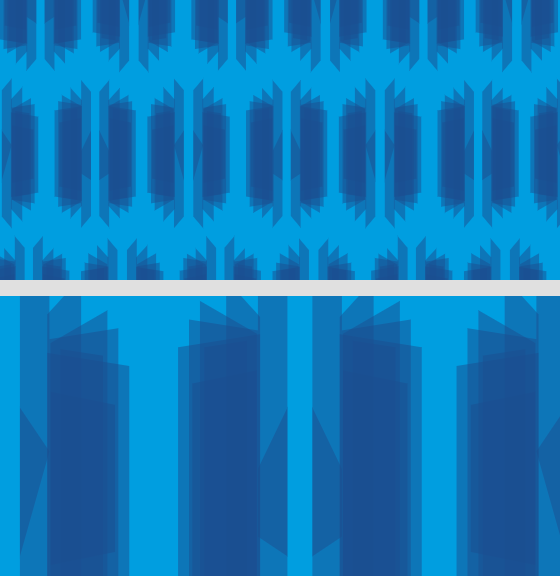
Top, the full canvas; bottom, a detail of the centre.
This pattern is drawn by a Shadertoy shader. Its source:

```glsl
// Staggered rows of mirrored blue motifs, each built from translucent slanted panes.
// Space folds into rows and pairs of columns, then around each motif's vertical axis;
// the panes are trapezoids blended one over another, their heights varied by layered sines.

// Lengths are in units of 1/384 of the canvas height.
const float UNITS_HIGH = 384.0;
const float ROW_HEIGHT = 215.0;
const float ROW_CENTRE = 173.0;      // centre of row zero
const float PAIR_WIDTH = 262.6;      // two neighbouring motifs
const float PAIR_START = -4.0;       // axis of the first motif in row zero
const float TWIN_OFFSET = 134.5;     // axis of the second motif in a pair
const float ROW_SHIFT = -83.0;       // sideways stagger of the adjacent rows
const float ROW_SKEW = 8.0;          // difference between upward and downward stagger
const float HEIGHT_JITTER = 3.5;
const float OPACITY = 0.5;
const vec3 GROUND = vec3(0.0, 0.62, 0.88);
const vec3 INK = vec3(0.105, 0.305, 0.565);

// Each pane: inner edge, outer edge, half height at the inner and outer edge.
const int PANE_COUNT = 7;
const vec4 PANES[PANE_COUNT] = vec4[](
    vec4( 6.5, 20.0, 86.0, 102.0),
    vec4(19.0, 34.5, 72.0, 89.0),
    vec4(20.5, 46.5, 63.0, 78.0),
    vec4(20.0, 51.5, 62.0, 67.0),
    vec4(19.0, 56.5, 57.0, 51.0),
    vec4(20.5, 50.0, 42.0, 36.0),
    vec4(25.0, 44.5, 58.0, 55.0));

float layeredSines(vec3 k) {
    return 0.6 * sin(dot(k, vec3(2.3, 4.1, 1.7)))
         + 0.4 * sin(dot(k, vec3(5.9, 1.3, 3.7)) + 1.2);
}

// Distance below a sloped line with the given heights at the ends of span.
float belowLine(vec2 p, vec2 span, vec2 heights) {
    float slope = (heights.y - heights.x) / (span.y - span.x);
    return (heights.x + slope * (p.x - span.x) - p.y) / sqrt(1.0 + slope * slope);
}

// Coverage of a trapezoid with vertical sides and sloped ends.
float pane(vec2 p, vec2 span, vec2 top, vec2 bottom, float pixel) {
    float sides = min(p.x - span.x, span.y - p.x);
    float ends = min(belowLine(p, span, top), -belowLine(p, span, bottom));
    return clamp(min(sides, ends) / pixel + 0.5, 0.0, 1.0);
}

void mainImage(out vec4 fragColor, in vec2 fragCoord) {
    float pixel = UNITS_HIGH / iResolution.y;
    vec2 p = fragCoord * pixel;

    // Fold into a row, a motif of the pair, and one half of the motif.
    float row = floor((p.y - ROW_CENTRE) / ROW_HEIGHT + 0.5);
    p.y -= ROW_CENTRE + row * ROW_HEIGHT;
    p.x -= PAIR_START + ROW_SHIFT * abs(row) + ROW_SKEW * row;
    float margin = 0.5 * (PAIR_WIDTH - TWIN_OFFSET);
    p.x = mod(p.x + margin, PAIR_WIDTH) - margin;
    float twin = step(0.5 * TWIN_OFFSET, p.x);
    p.x = abs(p.x - twin * TWIN_OFFSET) + 0.8 * twin;

    // Blend the panes; the second motif of a pair has taller outer ones.
    vec3 color = GROUND;
    for (int i = 0; i < PANE_COUNT; i++) {
        vec4 shape = PANES[i];
        float layer = float(i);
        float grow = 6.0 * twin * step(2.5, layer);
        float up = grow + HEIGHT_JITTER * layeredSines(vec3(layer, twin, row));
        float down = grow + HEIGHT_JITTER * layeredSines(vec3(layer, twin, row + 7.0));
        float cover = pane(p, shape.xy, shape.zw + up, -shape.zw - down, pixel);
        color = mix(color, INK, OPACITY * cover);
    }

    // Wedge along the axis: pointed in the first motif, blunt in the second.
    vec2 wedgeTop = vec2(32.0, mix(12.0, 4.0, twin));
    vec2 wedgeBottom = vec2(-36.0, mix(12.0, -27.0, twin));
    float wedge = pane(p, vec2(6.5, 20.0), wedgeTop, wedgeBottom, pixel);
    color = mix(color, INK, OPACITY * wedge);

    fragColor = vec4(color, 1.0);
}
```
